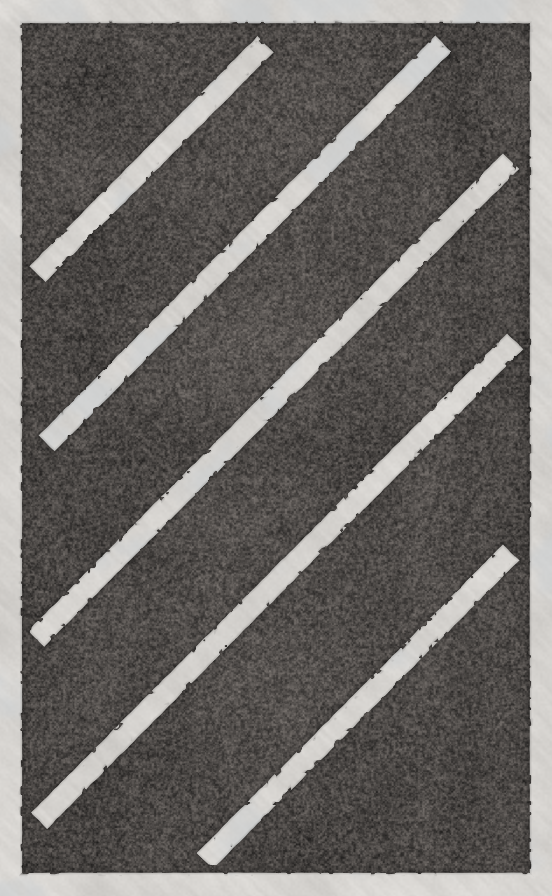
This texture is drawn by a Shadertoy shader. Its source:

```glsl
// Worn tarmac panel with a pale painted frame and five diagonal stripes.
// Paint is a union of box distances with chipped edges; the tarmac is
// fine value noise over soft mottling. The canvas is 768 units high, y down.

float hash(vec2 p) {
    vec3 q = fract(vec3(p.xyx) * 0.1031);
    q += dot(q, q.yzx + 33.33);
    return fract((q.x + q.y) * q.z);
}

float noise(vec2 p) {
    vec2 i = floor(p), f = fract(p);
    f = f * f * (3.0 - 2.0 * f);
    return mix(mix(hash(i), hash(i + vec2(1, 0)), f.x),
               mix(hash(i + vec2(0, 1)), hash(i + vec2(1, 1)), f.x), f.y);
}

float fbm(vec2 p) {
    float sum = 0.0, amp = 0.5;
    for (int i = 0; i < 4; i++) {
        sum += amp * noise(p);
        p = mat2(1.6, 1.2, -1.2, 1.6) * p + 17.3;
        amp *= 0.5;
    }
    return sum / 0.9375;
}

// Signed distance to a square-ended bar from a to b
float barDistance(vec2 p, vec2 a, vec2 b, float halfWidth) {
    vec2 dir = normalize(b - a), r = p - 0.5 * (a + b);
    vec2 q = abs(vec2(dot(r, dir), dot(r, vec2(-dir.y, dir.x))));
    q -= vec2(0.5 * length(b - a), halfWidth);
    return length(max(q, 0.0)) + min(max(q.x, q.y), 0.0);
}

float glow(vec2 p, vec2 center, vec2 size) {
    vec2 q = (p - center) / size;
    return exp(-dot(q, q));
}

vec3 tarmac(vec2 p) {
    float grain = 0.65 * noise(p / 1.9) + 0.35 * noise(p / 3.1 + 40.0) - 0.5;
    float speck = hash(floor(p / 1.5) + 9.0) - 0.5;
    float tone = 0.277 + 0.23 * grain + 0.085 * speck;
    tone += 0.09 * (fbm(p / 75.0) - 0.5);

    // Lighter worn areas and faint vertical tracks
    tone += 0.045 * glow(p, vec2(220, 300), vec2(110, 130));
    tone += 0.030 * glow(p, vec2(205, 560), vec2(80, 110));
    tone += 0.025 * glow(p, vec2(395, 570), vec2(55, 170));
    tone += 0.020 * glow(p, vec2(260, 90), vec2(120, 90));
    tone += 0.012 * sin(p.x / 11.0) * smoothstep(300.0, 400.0, p.x);
    return max(tone, 0.09) * vec3(1.045, 0.995, 0.96);
}

vec3 paint(vec2 p) {
    float cloud = fbm(p / 45.0 + 8.0);
    float streak = noise(vec2(p.x + p.y, p.y - p.x) / vec2(30.0, 5.0));
    vec3 color = vec3(0.835, 0.825, 0.81);
    color += 0.08 * (cloud - 0.5) + 0.035 * (streak - 0.5);
    color += 0.02 * (noise(p / 2.0) - 0.5);

    // Cool stains
    float stain = smoothstep(0.55, 0.75, fbm(p / 60.0 + 31.0));
    return mix(color, vec3(0.80, 0.815, 0.825), 0.6 * stain);
}

void mainImage(out vec4 fragColor, in vec2 fragCoord) {
    float pixel = 768.0 / iResolution.y;
    vec2 p = vec2(fragCoord.x, iResolution.y - fragCoord.y) * pixel;

    // Stripes: lower end in xy, upper end in zw
    vec4 stripes[5] = vec4[5](
        vec4(32.0, 235.0, 227.5, 38.0),
        vec4(40.0, 380.0, 380.0, 37.5),
        vec4(31.0, 547.5, 438.0, 138.0),
        vec4(33.5, 703.5, 441.5, 292.5),
        vec4(175.5, 738.0, 438.0, 473.5));
    float stripe = 1e4;
    for (int i = 0; i < 5; i++)
        stripe = min(stripe, barDistance(p, stripes[i].xy, stripes[i].zw, 9.7));

    // Frame around the dark field
    vec2 side = abs(p - vec2(236.5, 384)) - vec2(217.5, 364);
    float frame = -max(side.x, side.y);

    // Sparse chips bite into the edges
    float chips = 2.2 * smoothstep(0.68, 0.88, noise(p / 4.5 + 60.0));
    float wobble = 0.7 * (noise(p / 6.0) - 0.5);
    float d = min(stripe + chips + wobble, frame + 0.6 * chips + 0.5 * wobble);

    // Dark seam hugging the paint, then the paint with dulled edges
    vec3 color = tarmac(p);
    color *= 1.0 - 0.3 * exp(-max(d, 0.0) / 1.8);
    vec3 coat = paint(p);
    coat *= 1.0 - 0.13 * smoothstep(-2.5, 0.0, d);
    color = mix(color, coat, smoothstep(0.6 * pixel, -0.6 * pixel, d));

    fragColor = vec4(clamp(color, 0.0, 1.0), 1.0);
}
```
